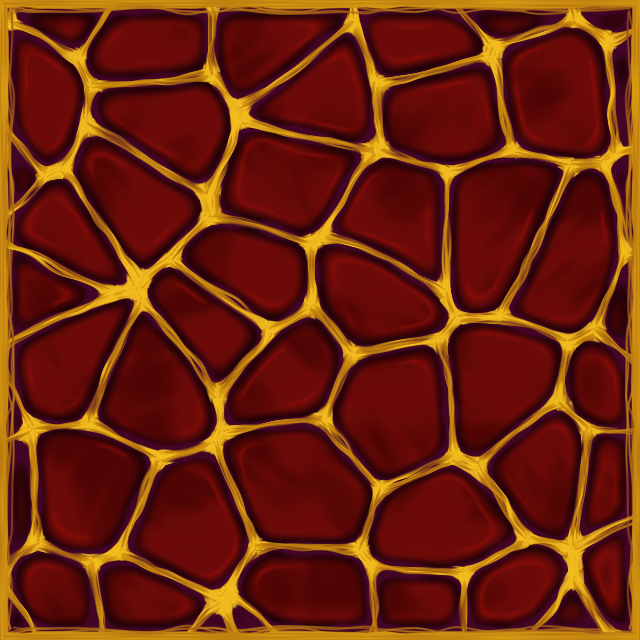
This texture is drawn by a three.js fragment shader. Its source:

```glsl
// Dark red stones divided by sketchy golden veins, inside a golden frame.
// A Voronoi diagram gives the stones; the veins are several thin strands,
// each drawn along the cell edges with its own small wobble.
varying vec2 vUv;

const vec2 GRID = vec2(5.4, 6.6);       // stones across and up
const float JITTER = 0.82;              // irregularity of the stones
const float FILLET = 0.026;             // rounding of stone corners
const float BEND = 0.026;               // slow bending of the edges
const float WOBBLE = 0.013;             // spread of the strands
const float STRAND = 0.0027;            // half width of a strand
const float FRAME = 0.012;              // width of the frame
const float SOFT = 0.0013;              // edge smoothing
const int STRANDS = 4;

const vec3 RED = vec3(0.42, 0.04, 0.03);
const vec3 DEEP_RED = vec3(0.31, 0.02, 0.015);
const vec3 RIM_RED = vec3(0.54, 0.05, 0.03);
const vec3 SHADOW = vec3(0.13, 0.005, 0.03);
const vec3 PURPLE = vec3(0.28, 0.02, 0.17);
const vec3 BROWN = vec3(0.55, 0.28, 0.09);
const vec3 GOLD = vec3(0.80, 0.55, 0.05);
const vec3 YELLOW = vec3(0.95, 0.74, 0.12);

struct Stone {
  float edge;     // distance to the nearest edge
  float rounded;  // the same with rounded corners
  vec2 normal;    // across the nearest edge
  vec2 seed;      // centre of the stone
};

vec2 hash2(vec2 p) {
  vec3 q = fract(p.xyx * vec3(0.1031, 0.1030, 0.0973));
  q += dot(q, q.yzx + 33.33);
  return fract((q.xx + q.yz) * q.zy);
}

vec2 noise2(vec2 p) {
  vec2 i = floor(p), f = fract(p);
  f = f * f * (3.0 - 2.0 * f);
  vec2 low = mix(hash2(i), hash2(i + vec2(1.0, 0.0)), f.x);
  vec2 high = mix(hash2(i + vec2(0.0, 1.0)), hash2(i + 1.0), f.x);
  return mix(low, high, f.y);
}

float smoothMin(float a, float b, float k) {
  float h = max(k - abs(a - b), 0.0) / k;
  return min(a, b) - 0.25 * h * h * k;
}

vec2 seedOf(vec2 cell) {
  return (cell + 0.5 + JITTER * (hash2(cell + 43.0) - 0.5)) / GRID;
}

Stone findStone(vec2 p) {
  vec2 base = floor(p * GRID), home = base;
  float nearest = 9.0;
  for (int y = -1; y <= 1; y++) for (int x = -1; x <= 1; x++) {
    vec2 cell = base + vec2(x, y);
    float d = distance(seedOf(cell), p);
    if (d < nearest) { nearest = d; home = cell; }
  }
  Stone s = Stone(9.0, 9.0, vec2(1.0, 0.0), seedOf(home));
  for (int y = -2; y <= 2; y++) for (int x = -2; x <= 2; x++) {
    if (x == 0 && y == 0) continue;
    vec2 other = seedOf(home + vec2(x, y));
    vec2 n = normalize(other - s.seed);
    float d = dot(0.5 * (s.seed + other) - p, n);
    s.rounded = smoothMin(s.rounded, d, FILLET);
    if (d < s.edge) { s.edge = d; s.normal = n; }
  }
  return s;
}

// Brushed stone face, with a broken bright rim and a dark outline.
vec3 stoneColor(vec2 p, Stone s, float d) {
  vec2 dir = normalize(hash2(floor(s.seed * 997.0)) - 0.5 + 0.001);
  vec2 brushed = vec2(dot(p, dir), dot(p, vec2(-dir.y, dir.x)));
  float patches = noise2(p * 13.0 + 5.0).x;
  float streaks = noise2(brushed * vec2(18.0, 60.0)).x;
  float tone = 0.62 + 0.8 * (patches - 0.5) + 0.35 * (streaks - 0.5)
             + 2.5 * dot(p - s.seed, dir);
  vec3 col = mix(DEEP_RED, RED, smoothstep(0.2, 0.75, tone));
  vec2 n = noise2(p * 17.0 + 31.0);
  float off = (d - 0.027 - 0.010 * (n.x - 0.5)) / 0.0035;
  col = mix(col, RIM_RED, 0.65 * exp(-off * off) * smoothstep(0.4, 0.75, n.y));
  return mix(SHADOW, col, smoothstep(0.008, 0.026, d));
}

void main() {
  vec2 uv = vUv;
  vec2 toSide = min(uv, 1.0 - uv);
  float border = min(toSide.x, toSide.y);
  float side = toSide.x < toSide.y ? uv.y : uv.x + 3.0;
  vec2 p = uv + BEND * (noise2(uv * 7.0) - 0.5);

  // Stones and the purple glow beside the veins
  Stone s = findStone(p);
  float d = smoothMin(s.rounded, border - FRAME, FILLET);
  vec3 col = stoneColor(uv, s, d);
  float glow = smoothstep(0.014, 0.006, d + 0.010 * (noise2(uv * 28.0).x - 0.5));
  col = mix(col, PURPLE, 0.85 * glow);

  // Strands of gold, brighter where veins meet
  for (int i = 0; i < STRANDS; i++) {
    float k = float(i);
    vec2 q = p + WOBBLE * (noise2(uv * (13.0 + 3.0 * k) + 17.0 * k) - 0.5);
    Stone v = findStone(q);
    vec2 n = v.normal * (v.normal.x < 0.0 ? -1.0 : 1.0);
    float along = dot(q, vec2(-n.y, n.x));
    float hair = noise2(vec2(along * 22.0 + 9.0 * k, dot(q, n) * 330.0)).x;
    float joint = clamp((v.edge - v.rounded) / (0.2 * FILLET), 0.0, 1.0);
    float width = STRAND * (0.55 + 0.9 * hair);
    float line = smoothstep(width + SOFT, width - SOFT, v.rounded);
    float light = clamp(0.85 * hair + 0.45 * joint + 0.12 * k - 0.15, 0.0, 1.0);
    vec3 paint = mix(BROWN, GOLD, smoothstep(0.15, 0.7, light));
    paint = mix(paint, YELLOW, smoothstep(0.75, 1.0, light));
    col = mix(col, paint, line * (0.65 + 0.3 * hair));

    // Loose strokes along the frame
    vec2 loose = noise2(vec2(side * (9.0 + 4.0 * k), 7.0 * k));
    float stroke = abs(border - FRAME - 0.016 * (loose.x - 0.35));
    float mark = smoothstep(0.0015 + SOFT, 0.0015 - SOFT, stroke);
    col = mix(col, mix(BROWN, GOLD, loose.y), 0.8 * mark);
  }

  // Frame with brush hairs running along it
  float grain = noise2(vec2(side * 14.0, border * 400.0)).x;
  float rim = FRAME + 0.004 * (noise2(vec2(side * 30.0, 2.0)).x - 0.5);
  vec3 frame = mix(GOLD, mix(BROWN, YELLOW, grain), 0.3);
  col = mix(col, frame, smoothstep(rim + SOFT, rim - SOFT, border));
  gl_FragColor = vec4(col, 1.0);
}
```
